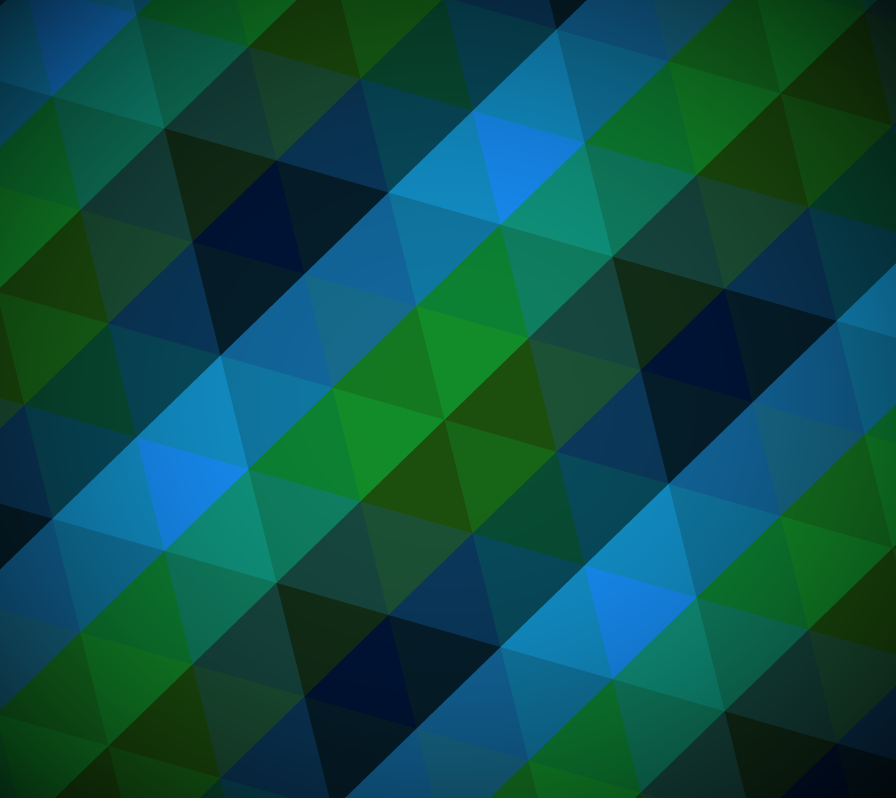
A Shadertoy shader for this background:

```glsl
// Slanted triangle mosaic in blue and green bands, darkened toward the corners.

#define ORIGIN vec2(0.0307, 0.361)     // lattice corner, from canvas centre
#define SHALLOW vec2(0.1404, -0.0402)  // lattice step, in canvas heights
#define STEEP vec2(0.0351, -0.1424)    // lattice step, in canvas heights
#define PERIOD 4.0                     // cells before the colours repeat
#define VIGNETTE 1.7
#define VIGNETTE_POWER 2.5
#define SAMPLES 4                      // edge smoothing, per axis

// Colours are mirrored across the cell diagonal, so each set is a
// triangular table: (0,0) (0,1) (1,1) (0,2) (1,2) (2,2) ...
const vec3 UPPER[10] = vec3[10](
    vec3(0.09, 0.55, 0.95), vec3(0.06, 0.50, 0.38),
    vec3(0.07, 0.18, 0.09), vec3(0.11, 0.32, 0.21),
    vec3(0.02, 0.12, 0.17), vec3(0.09, 0.42, 0.55),
    vec3(0.03, 0.29, 0.36), vec3(0.06, 0.47, 0.64),
    vec3(0.07, 0.55, 0.16), vec3(0.09, 0.40, 0.09));

const vec3 LOWER[10] = vec3[10](
    vec3(0.06, 0.58, 0.49), vec3(0.09, 0.28, 0.25),
    vec3(0.00, 0.08, 0.22), vec3(0.04, 0.22, 0.36),
    vec3(0.07, 0.40, 0.61), vec3(0.08, 0.47, 0.13),
    vec3(0.07, 0.56, 0.78), vec3(0.05, 0.51, 0.20),
    vec3(0.11, 0.31, 0.05), vec3(0.03, 0.30, 0.20));

// Flat colour of the triangle under a point
vec3 triangleColor(vec2 p) {
    vec2 lattice = inverse(mat2(SHALLOW, STEEP)) * (p - ORIGIN);
    vec2 local = fract(lattice);
    ivec2 cell = ivec2(mod(floor(lattice), PERIOD));
    int low = min(cell.x, cell.y);
    int high = max(cell.x, cell.y);
    int index = high * (high + 1) / 2 + low;
    return local.x + local.y < 1.0 ? UPPER[index] : LOWER[index];
}

void mainImage(out vec4 fragColor, in vec2 fragCoord) {
    // Average a grid of samples for smooth edges
    vec3 color = vec3(0.0);
    for (int y = 0; y < SAMPLES; y++) {
        for (int x = 0; x < SAMPLES; x++) {
            vec2 offset = (vec2(x, y) + 0.5) / float(SAMPLES) - 0.5;
            vec2 p = (fragCoord + offset - 0.5 * iResolution.xy) / iResolution.y;
            color += triangleColor(p);
        }
    }
    color /= float(SAMPLES * SAMPLES);

    // Elliptical vignette
    float radius = length(fragCoord / iResolution.xy - 0.5);
    color *= max(1.0 - VIGNETTE * pow(radius, VIGNETTE_POWER), 0.0);
    fragColor = vec4(color, 1.0);
}
```
